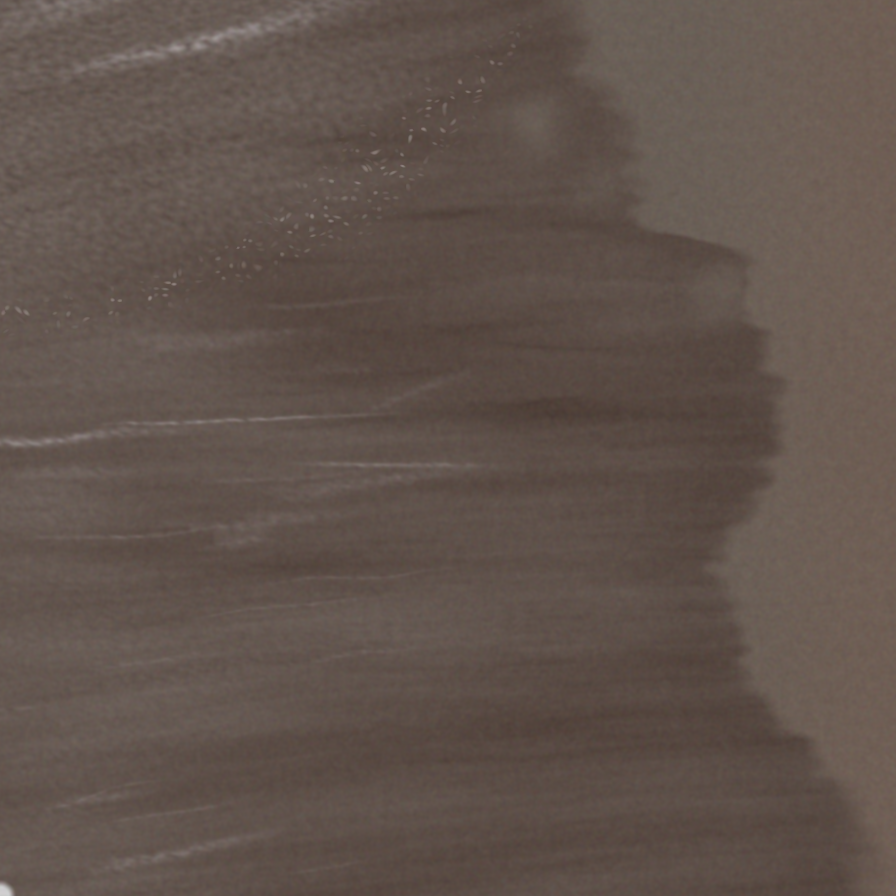
Write a Shadertoy shader that draws this texture.

```glsl
vec2 hash2(vec2 cell) {
    vec3 h = fract(cell.xyx * vec3(0.1031, 0.1030, 0.0973));
    h += dot(h, h.yzx + 33.33);
    return fract((h.xx + h.yz) * h.zy);
}

float cornerSlope(vec2 cell, vec2 offset) {
    return dot(hash2(cell + 57.0) * 2.0 - 1.0, offset);
}

float gradientNoise(vec2 p) {
    vec2 i = floor(p), f = p - i;
    vec2 u = f * f * f * (f * (f * 6.0 - 15.0) + 10.0);
    vec2 e = vec2(1, 0);
    return mix(mix(cornerSlope(i, f), cornerSlope(i + e, f - e), u.x),
               mix(cornerSlope(i + e.yx, f - e.yx), cornerSlope(i + 1.0, f - 1.0), u.x), u.y);
}

float bell(float x, float width) {
    return exp(-x * x / (width * width));
}

// Vertical position with the fanned direction of the strands removed
float strandHeight(vec2 p) {
    float slope = 0.04 + 0.25 * smoothstep(0.55, 1.0, p.y) + 0.13 * smoothstep(0.45, 0.1, p.y);
    return p.y - slope * p.x * (1.0 - 0.4 * p.x) + 0.012 * gradientNoise(p * vec2(4, 6));
}

// Soft streak from a to b that fades toward both ends
float wisp(vec2 p, vec2 a, vec2 b, float width) {
    vec2 along = b - a;
    float t = dot(p - a, along) / dot(along, along);
    float across = length(p - a - along * clamp(t, 0.0, 1.0));
    return bell(across, width) * smoothstep(-0.05, 0.25, t) * smoothstep(1.05, 0.5, t);
}

// Right boundary of the dark area
float boundary(float y) {
    float x = 0.635 + 0.075 * smoothstep(1.0, 0.8, y) + 0.115 * smoothstep(0.755, 0.715, y);
    x += 0.045 * bell(y - 0.54, 0.1) - 0.035 * bell(y - 0.375, 0.03);
    x += 0.14 * smoothstep(0.28, 0.06, y);
    return x + 0.025 * gradientNoise(vec2(y * 19.0, 3.0)) + 0.025 * gradientNoise(vec2(y * 55.0, 8.0));
}

void mainImage(out vec4 fragColor, in vec2 fragCoord) {
    vec2 p = fragCoord / iResolution.xy;
    float v = strandHeight(p);
    float arc = p.y - 0.645 - 0.93 * p.x * p.x;
    float upperLeft = smoothstep(-0.06, 0.1, arc) * smoothstep(0.65, 0.3, p.x);

    // Strands, from broad bands to fine hairs
    float bands = gradientNoise(vec2(p.x * 2.2, v * 13.0));
    float strands = gradientNoise(vec2(p.x * 4.0 + 9.0, v * 42.0));
    float hairs = gradientNoise(vec2(p.x * 9.0, v * 110.0 + 4.0));
    float left = smoothstep(0.5, 0.1, p.x + 0.35 * gradientNoise(p * vec2(3, 5)));
    float tone = 0.06 + 0.58 * left + 0.25 * upperLeft;
    tone += 0.65 * bands + 0.5 * strands + 0.32 * hairs;
    tone += 0.32 * bell(p.x - 0.6, 0.13) * bell(p.y - 0.4, 0.1);
    tone -= 0.25 * bell(p.x - 0.42, 0.16) * bell(p.y - 0.63, 0.06);
    vec3 color = mix(vec3(0.352, 0.296, 0.268), vec3(0.409, 0.360, 0.333), tone);

    // Hazy sheen and fine fuzz
    float sheen = smoothstep(-0.08, 0.4, gradientNoise(vec2(p.x * 3.0 + 2.0, v * 15.0 + 5.0)));
    float fuzz = gradientNoise(vec2(p.x * 95.0 + v * 60.0, v * 130.0));
    color += vec3(0.065, 0.073, 0.083) * sheen * (upperLeft + 0.3 * left) * (0.8 + fuzz);
    color += fuzz * (0.045 * upperLeft + 0.015 * left);

    // Scattered pale wisps and dark hairs that follow the strands
    float glow = 0.0, shade = 0.0;
    for (int i = 0; i < 22; i++) {
        vec2 r = hash2(vec2(i, 17)), s = hash2(vec2(i, 41));
        vec2 start = vec2(r.x * 0.42 - 0.08, r.y * 0.66);
        float rise = 0.03 + 0.17 * smoothstep(0.48, 0.15, start.y);
        vec2 span = (0.08 + 0.17 * s.x) * vec2(1.0, rise);
        float bend = 0.012 * gradientNoise(p * 9.0 + r * 30.0);
        vec2 bent = p + vec2(0, bend);
        glow += 0.3 * wisp(bent, start, start + span, 0.002 + 0.012 * s.y * s.y);
        vec2 darkStart = vec2(0.2 + 0.55 * s.y, 0.32 + 0.54 * s.x);
        shade += wisp(bent, darkStart, darkStart + span * vec2(1.2, 0.4), 0.002 + 0.005 * r.x);
    }
    color -= 0.018 * shade;

    // Main creases
    vec2 q = p + vec2(0, 0.008 * gradientNoise(vec2(p.x * 11.0, 2.0)));
    glow += 1.1 * wisp(q, vec2(-0.12, 0.499), vec2(0.24, 0.522), 0.005);
    glow += 0.9 * wisp(q, vec2(0.10, 0.524), vec2(0.47, 0.54), 0.0024);
    glow += 0.3 * wisp(q, vec2(0.40, 0.538), vec2(0.56, 0.60), 0.005);
    glow += 0.7 * wisp(q, vec2(0.32, 0.483), vec2(0.58, 0.479), 0.003);
    glow += 0.5 * wisp(q, vec2(0.33, 0.452), vec2(0.55, 0.478), 0.007);
    glow += 1.0 * wisp(q, vec2(0.05, 0.912), vec2(0.40, 0.995), 0.008);
    glow += 0.6 * wisp(q, vec2(0.09, 0.023), vec2(0.34, 0.08), 0.006);
    color += vec3(0.13, 0.14, 0.155) * glow * (0.8 + 0.9 * fuzz);
    color -= 0.035 * wisp(q, vec2(0.28, 0.53), vec2(1.0, 0.54), 0.01);

    // Pale broken flecks along a rising arc
    vec2 grid = p * 110.0 + 1.5 * vec2(gradientNoise(p * 31.0), gradientNoise(p * 37.0 + 9.0));
    vec2 cell = floor(grid), r = hash2(cell);
    vec2 fromFleck = (fract(grid) - 0.3 - 0.4 * r) * vec2(0.7, 1.0);
    float fleck = smoothstep(0.34, 0.06, length(fromFleck)) * smoothstep(0.45, 1.0, hash2(cell + 91.0).x);
    float band = bell(arc, 0.014 + 0.035 * bell(p.x - 0.42, 0.12)) * smoothstep(0.63, 0.5, p.x);
    color += vec3(0.19, 0.20, 0.21) * fleck * band;

    // Smooth ground on the right, with pale gaps near the boundary
    vec3 ground = mix(vec3(0.416, 0.374, 0.341), vec3(0.433, 0.369, 0.331), smoothstep(0.74, 1.0, p.x));
    ground += 0.012 * gradientNoise(p * 5.0);
    float blur = 0.015 + 0.02 * smoothstep(0.75, 1.0, p.y) + 0.02 * smoothstep(0.25, 0.0, p.y);
    float edge = p.x - boundary(p.y) + 0.02 * gradientNoise(p * 24.0);
    color -= 0.014 * bell(edge + 0.05, 0.05);
    float cover = smoothstep(-blur, blur, edge);
    vec2 warped = p + 0.025 * gradientNoise(p * 20.0);
    cover = max(cover, 0.85 * bell(length(warped - vec2(0.595, 0.86)), 0.033));
    cover = max(cover, 0.75 * bell(length(warped - vec2(0.80, 0.675)), 0.032));
    cover = max(cover, 0.5 * bell(length(warped - vec2(0.67, 0.79)), 0.025));
    color = mix(color, ground, cover);

    // Bright corner and faint colour grain
    color = mix(color, vec3(0.8), smoothstep(0.019, 0.009, length(p)));
    vec2 g = p * 150.0;
    color += 0.026 * vec3(gradientNoise(g), gradientNoise(g + 31.0), gradientNoise(g + 73.0));
    color += 0.018 * gradientNoise(p * 75.0) + 0.015 * gradientNoise(p * 210.0);
    fragColor = vec4(color, 1.0);
}
```
